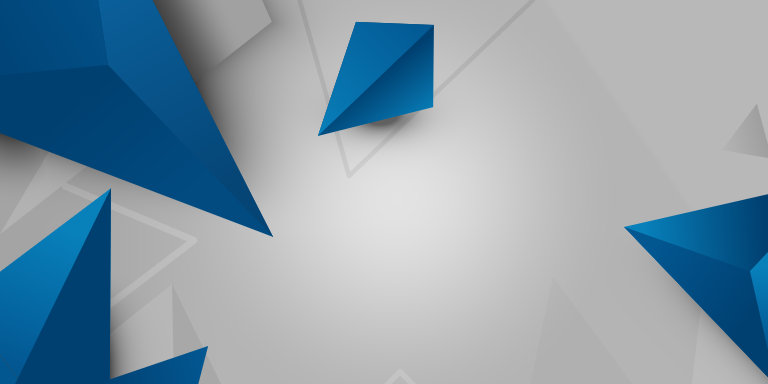
A WebGL 2 fragment shader for this background:

```glsl
#version 300 es
precision highp float;
uniform vec2 u_resolution;
out vec4 fragColor;

// Signed distance to a four-sided polygon; repeat a corner for a triangle.
float quad(vec2 p, vec2 a, vec2 b, vec2 c, vec2 d) {
    vec2 v[4] = vec2[4](a, b, c, d);
    float dist = 1e6, side = 1.0;
    for (int i = 0; i < 4; i++) {
        vec2 start = v[i], end = v[(i + 1) % 4];
        vec2 e = end - start, w = p - start;
        vec2 q = w - e * clamp(dot(w, e) / max(dot(e, e), 1e-6), 0.0, 1.0);
        dist = min(dist, dot(q, q));
        bvec3 s = bvec3(p.y >= start.y, p.y < end.y, e.x * w.y > e.y * w.x);
        if (all(s) || !any(s)) side = -side;
    }
    return side * sqrt(dist);
}

float tri(vec2 p, vec2 a, vec2 b, vec2 c) {
    return quad(p, a, b, c, c);
}

float segment(vec2 p, vec2 a, vec2 b) {
    vec2 e = b - a;
    return length(p - a - e * clamp(dot(p - a, e) / dot(e, e), 0.0, 1.0));
}

// Position along the line from a to b, limited to 0..1.
float ramp(vec2 p, vec2 a, vec2 b) {
    return clamp(dot(p - a, b - a) / dot(b - a, b - a), 0.0, 1.0);
}

float cover(float d) {
    return clamp(0.5 - d * u_resolution.y, 0.0, 1.0);
}

float shadow(float d, float softness) {
    return exp(-max(d, 0.0) / softness);
}

void main() {
    vec2 p = gl_FragCoord.xy / u_resolution * vec2(2.0, 1.0);
    vec3 navy = vec3(0.0, 0.25, 0.44), blue = vec3(0.01, 0.34, 0.57), sky = vec3(0.03, 0.50, 0.73);

    // Grey backdrop with a central glow and faint diagonal planes
    float grey = mix(0.89, 0.705, smoothstep(0.0, 0.6, length(p - vec2(1.03, 0.49))));
    grey -= 0.06 * smoothstep(0.6, 0.1, p.x);
    grey += 0.015 * smoothstep(-0.01, 0.01, dot(p - vec2(1.42, 1.0), vec2(0.82, 0.57)));
    grey -= 0.015 * cover(tri(p, vec2(1.44, 0.28), vec2(1.36, -0.1), vec2(1.72, -0.1)));

    // Thin triangle outlines
    float line = min(segment(p, vec2(0.78, 1.0), vec2(0.909, 0.542)),
                     segment(p, vec2(0.909, 0.542), vec2(1.388, 1.0)));
    grey -= 0.055 * cover(line - 0.006);
    line = min(segment(p, vec2(0.17, 0.515), vec2(0.505, 0.374)),
               segment(p, vec2(0.505, 0.374), vec2(0.27, 0.195)));
    grey += 0.05 * cover(line - 0.009);
    line = min(segment(p, vec2(1.0, -0.01), vec2(1.042, 0.032)),
               segment(p, vec2(1.042, 0.032), vec2(1.084, -0.01)));
    grey += 0.04 * cover(line - 0.007);

    // Pale grey facets
    grey = mix(grey, 0.70, cover(tri(p, vec2(0.13, 0.61), vec2(0.23, 0.57), vec2(0.0, 0.39))));
    grey = mix(grey, 0.72, cover(quad(p, vec2(0.448, 0.26), vec2(0.26, 0.11), vec2(0.26, -0.1), vec2(0.46, -0.1))));
    grey = mix(grey, 0.66, cover(tri(p, vec2(0.448, 0.26), vec2(0.455, -0.1), vec2(0.625, -0.1))));
    grey = mix(grey, mix(0.71, 0.62, ramp(p, vec2(1.88, 0.6), vec2(2.0, 0.63))),
        cover(tri(p, vec2(1.971, 0.73), vec2(1.88, 0.609), vec2(2.01, 0.587))));
    grey = mix(grey, 0.735, cover(quad(p, vec2(1.825, 0.2), vec2(1.79, -0.1), vec2(2.05, -0.1), vec2(2.0, 0.1))));

    // Outlines of the blue solids
    float large = quad(p, vec2(0.344, 1.104), vec2(0.711, 0.383), vec2(-0.104, 0.693), vec2(-0.104, 1.104));
    float kite = quad(p, vec2(0.927, 0.943), vec2(1.130, 0.935), vec2(1.128, 0.721), vec2(0.828, 0.646));
    float left = tri(p, vec2(0.289, 0.510), vec2(-0.104, 0.214), vec2(0.284, -0.3));
    left = min(left, tri(p, vec2(-0.104, 0.214), vec2(-0.104, -0.3), vec2(0.284, -0.3)));
    float corner = tri(p, vec2(0.542, 0.099), vec2(0.13, -0.041), vec2(0.501, -0.06));
    float right = tri(p, vec2(1.625, 0.409), vec2(2.104, 0.518), vec2(2.104, -0.091));

    // Soft shadows and the shaded grey block
    float block = quad(p, vec2(0.36, 1.05), vec2(0.66, 1.05), vec2(0.708, 0.943), vec2(0.508, 0.786));
    grey *= 1.0 - 0.25 * shadow(block, 0.05) * smoothstep(0.65, 0.9, p.y);
    float depth = max(smoothstep(0.4, 0.8, p.y), smoothstep(0.22, 0.0, p.x) * smoothstep(0.45, 0.6, p.y));
    grey *= 1.0 - 0.62 * depth * shadow(large, 0.075);
    float blockShade = mix(0.25, 0.63, smoothstep(0.0, 0.9, ramp(p, vec2(0.42, 0.9), vec2(0.61, 0.99))));
    grey = mix(grey, blockShade, cover(block));
    grey *= 1.0 - 0.55 * shadow(length((p - vec2(0.99, 0.70)) * vec2(0.55, 1.0)) - 0.025, 0.028);
    grey *= 1.0 - 0.6 * shadow(left, 0.035) * smoothstep(0.3, 0.03, p.y);
    grey *= 1.0 - 0.25 * shadow(right, 0.03) * smoothstep(0.4, 0.15, p.y);
    vec3 col = vec3(grey);

    // Large pyramid
    vec2 apex = vec2(0.281, 0.831);
    col = mix(col, mix(navy, blue, 0.5 * ramp(p, vec2(0.2, 0.75), vec2(0.45, 0.45))), cover(large));
    float face = quad(p, vec2(0.24, 1.104), vec2(0.344, 1.104), vec2(0.711, 0.383), apex);
    col = mix(col, mix(blue + 0.03, navy + 0.02, ramp(p, vec2(0.3, 1.0), vec2(0.58, 0.5))), cover(face));
    face = quad(p, vec2(-0.104, 1.104), vec2(0.24, 1.104), apex, vec2(-0.104, 0.794));
    col = mix(col, mix(navy, blue, 0.2 + 0.5 * ramp(p, vec2(0.0, 0.85), vec2(0.25, 1.0))), cover(face));

    // Floating kite
    float fold = ramp(p, vec2(0.828, 0.646), vec2(1.13, 0.935));
    col = mix(col, mix(navy, sky, ramp(p, vec2(0.98, 0.8), vec2(1.08, 0.67))), cover(kite));
    face = tri(p, vec2(0.927, 0.943), vec2(1.130, 0.935), vec2(0.828, 0.646));
    col = mix(col, mix(sky, blue, fold), cover(face));

    // Left pyramid and the corner piece in front of it
    col = mix(col, mix(sky, blue, ramp(p, vec2(0.16, 0.4), vec2(0.02, 0.05))), cover(left));
    face = quad(p, vec2(0.289, 0.510), vec2(0.039, 0.0), vec2(0.018, -0.3), vec2(0.284, -0.3));
    col = mix(col, navy, cover(face));
    col = mix(col, mix(navy, blue, ramp(p, vec2(0.25, 0.0), vec2(0.53, 0.08))), cover(corner));

    // Right pyramid
    apex = vec2(1.953, 0.294);
    col = mix(col, mix(sky, navy, ramp(p, vec2(1.68, 0.4), vec2(1.99, 0.42))), cover(right));
    face = tri(p, vec2(1.625, 0.409), apex, vec2(2.104, -0.25));
    col = mix(col, mix(blue, navy, ramp(p, vec2(1.7, 0.36), vec2(1.96, 0.18))), cover(max(face, right)));
    face = tri(p, apex, vec2(2.104, 0.454), vec2(2.104, -0.367));
    col = mix(col, mix(sky, blue, ramp(p, vec2(1.97, 0.3), vec2(2.0, 0.1))), cover(max(face, right)));

    fragColor = vec4(col, 1.0);
}
```
